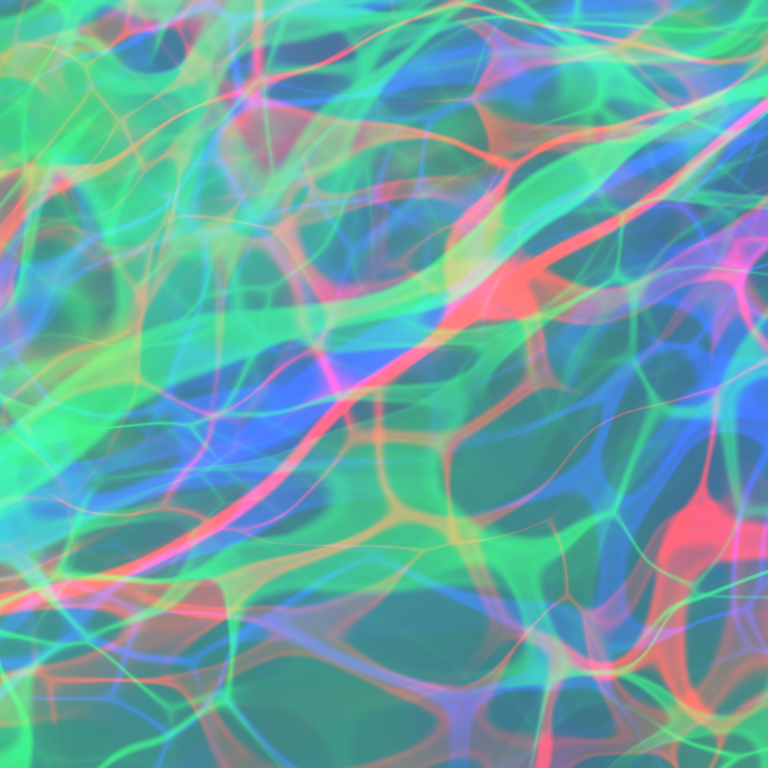
This texture is drawn by a three.js fragment shader. Its source:

```glsl
varying vec2 vUv;

float hash(vec2 p) {
  vec3 q = fract(p.xyx * vec3(0.1031, 0.1030, 0.0973));
  q += dot(q, q.yzx + 33.33);
  return fract((q.x + q.y) * q.z);
}

vec2 hash2(vec2 p) {
  return vec2(hash(p), hash(p + vec2(37.2, 91.7)));
}

float noise(vec2 p) {
  vec2 i = floor(p);
  vec2 f = fract(p);
  f = f * f * f * (f * (f * 6.0 - 15.0) + 10.0);
  float low = mix(hash(i), hash(i + vec2(1.0, 0.0)), f.x);
  float high = mix(hash(i + vec2(0.0, 1.0)), hash(i + vec2(1.0, 1.0)), f.x);
  return mix(low, high, f.y);
}

vec2 warp(vec2 p, float scale, float amount) {
  vec2 q = p * scale;
  return p + amount * (vec2(noise(q), noise(q + 19.3)) - 0.5);
}

vec2 rotate(vec2 p, float angle) {
  float c = cos(angle);
  float s = sin(angle);
  return vec2(c * p.x + s * p.y, c * p.y - s * p.x);
}

// Distance to a cellular net whose joints flare into triangles
float netDistance(vec2 p) {
  vec2 cell = floor(p);
  vec3 nearest = vec3(9.0);
  for (int y = -1; y <= 1; y++) {
    for (int x = -1; x <= 1; x++) {
      vec2 id = cell + vec2(float(x), float(y));
      float d = length(id + 0.1 + 0.8 * hash2(id) - p);
      if (d < nearest.x) nearest = vec3(d, nearest.xy);
      else if (d < nearest.y) nearest = vec3(nearest.x, d, nearest.y);
      else nearest.z = min(nearest.z, d);
    }
  }
  float second = nearest.y - nearest.x;
  float third = nearest.z - nearest.x;
  return second * third / (second + third + 0.0001);
}

// Folded sheet of light: translucent veil, bright rim and outer glow
float sheet(float d, float width, float soft) {
  float veil = 1.0 - smoothstep(width - soft, width + soft, d);
  float rim = (d - width + soft) / soft;
  float density = mix(1.0, 0.55, smoothstep(0.02, 0.2, width));
  return density * veil + 0.3 * exp(-rim * rim) + 0.2 * exp(-7.0 * d);
}

float web(vec2 p, float maxWidth, float soft) {
  float spread = smoothstep(0.4, 0.8, noise(p * 0.9 + 5.1));
  float strength = mix(0.15, 1.0, smoothstep(0.3, 0.65, noise(p * 0.8 + 23.7)));
  return strength * sheet(netDistance(p), mix(0.02, maxWidth, spread), soft);
}

// Broad diagonal tube that crosses the whole field
float current(vec2 p, float drop) {
  float centre = 0.38 + 0.5 * p.x + 0.025 * sin(9.0 * p.x + 15.0 * drop);
  centre -= drop * (1.0 - p.x * p.x);
  float swell = smoothstep(0.3, 0.7, noise(vec2(p.x * 4.5 + drop * 30.0, 2.0)));
  return sheet(abs(p.y - centre) * 4.0, mix(0.04, 0.17, swell), 0.025);
}

// Bundle of thin parallel folds
float filaments(vec2 p) {
  float ridge = 1.0 - abs(2.0 * noise(p) - 1.0);
  return pow(ridge, 5.0) * smoothstep(0.35, 0.7, noise(p * vec2(0.7, 0.15) + 4.0));
}

// One colour of light, displaced by dispersion
float caustic(vec2 p, float drop, float seed) {
  vec2 q = warp(p + vec2(0.1, 1.0) * drop, 3.0, 0.13);
  q = warp(q + seed * 0.01, 7.0 + seed * 0.3, 0.05);
  float coarse = web(rotate(q, 0.45) * vec2(2.6, 4.8) + 3.0 + seed * 2.0, 0.17, 0.025);
  float medium = web(rotate(q, 0.2) * vec2(4.4, 7.4) + seed * 7.0, 0.14, 0.035);
  float fine = web(rotate(q, 0.7) * vec2(6.0, 11.0) + seed * 11.0, 0.14, 0.06);
  float crowded = smoothstep(0.2, 0.75, p.y - 0.45 * p.x + 0.3 * noise(p * 4.0));
  float threads = filaments(rotate(q, 0.35) * vec2(4.0, 24.0) + seed * 5.0);
  threads += filaments(rotate(q, -0.75) * vec2(4.0, 20.0) + seed * 9.0);
  float haze = 0.16 * noise(q * 4.0 + seed) + (0.08 + 0.25 * crowded) * threads;
  float band = current(warp(p, 5.0, 0.06), drop);
  float total = 0.8 * coarse + 0.55 * medium + 0.5 * crowded * fine + band + haze;
  return 1.0 - exp(-1.7 * pow(total, 1.45));
}

void main() {
  vec3 teal = vec3(0.24, 0.50, 0.48);
  vec3 deepBlue = vec3(0.24, 0.42, 0.56);
  vec3 water = mix(teal, deepBlue, smoothstep(0.25, 0.75, noise(vUv * 3.0 + 8.0)));

  float green = caustic(vUv, 0.0, 1.0);
  float blue = caustic(vUv, 0.1, 2.0);
  float red = caustic(vUv, 0.19, 3.0);

  // Stronger light washes out the colours beneath it
  blue *= 1.0 - 0.5 * green;
  red *= 1.0 - 0.25 * green;

  vec3 color = water;
  color += vec3(0.01, 0.47, 0.05) * green;
  color += vec3(0.03, 0.04, 0.50) * blue;
  color += vec3(0.88, -0.06, -0.08) * red * red;
  gl_FragColor = vec4(clamp(color, 0.0, 1.0), 1.0);
}
```
